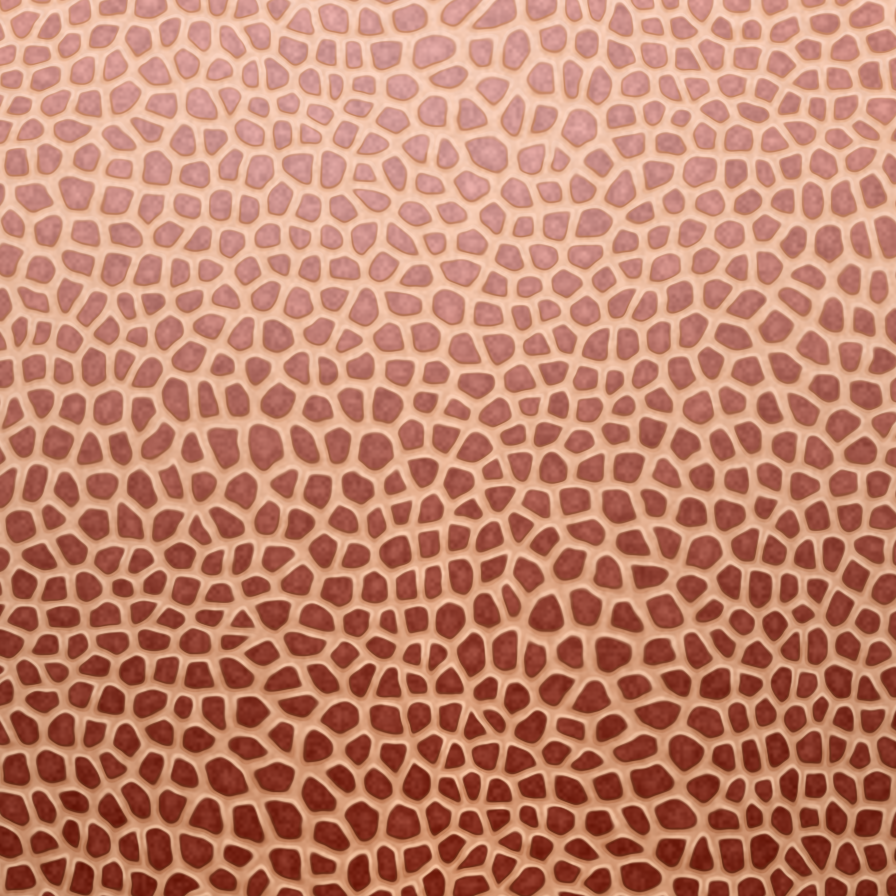
Write a Shadertoy shader that draws this texture.

```glsl
// Pebbled red leather: rounded plateaus between pale ridges, glossy towards the top

const vec2 CELL_COUNT = vec2(26.0, 27.0);
const float JITTER = 0.62;
const float RIDGE_HALF_WIDTH = 0.15;

vec2 hash2(vec2 p) {
    vec3 q = fract(p.xyx * vec3(0.1031, 0.1030, 0.0973));
    q += dot(q, q.yzx + 33.33);
    return fract((q.xx + q.yz) * q.zy);
}

float valueNoise(vec2 p) {
    vec2 cell = floor(p), f = fract(p);
    f = f * f * (3.0 - 2.0 * f);
    float low = mix(hash2(cell).x, hash2(cell + vec2(1, 0)).x, f.x);
    float high = mix(hash2(cell + vec2(0, 1)).x, hash2(cell + vec2(1, 1)).x, f.x);
    return mix(low, high, f.y);
}

// Centre of one pebble on a staggered, jittered grid
vec2 pebbleCentre(vec2 id, float jitter) {
    float stagger = 0.5 * mod(id.y, 2.0) - 0.25;
    return id + 0.5 + vec2(stagger, 0.0) + jitter * (hash2(id) - 0.5);
}

// x: rounded distance to the cell border, yz: offset from the centre, w: random tone
vec4 pebble(vec2 p, float jitter, float roundness) {
    vec2 nearestId = floor(p), offset = vec2(0);
    float nearest = 1e3;
    for (int j = -2; j <= 2; j++)
    for (int i = -2; i <= 2; i++) {
        vec2 id = floor(p) + vec2(i, j);
        vec2 toPoint = p - pebbleCentre(id, jitter);
        float dist = dot(toPoint, toPoint);
        if (dist < nearest) {
            nearest = dist;
            nearestId = id;
            offset = toPoint;
        }
    }
    vec2 centre = p - offset;
    float borderSum = 1e-6;
    for (int j = -2; j <= 2; j++)
    for (int i = -2; i <= 2; i++) {
        if (i == 0 && j == 0) continue;
        vec2 other = pebbleCentre(nearestId + vec2(i, j), jitter);
        float border = dot(0.5 * (centre + other) - p, normalize(other - centre));
        borderSum += exp(-roundness * border);
    }
    return vec4(-log(borderSum) / roundness, offset, hash2(nearestId + 71.0).x);
}

// Soft line of the given width around a distance value
float band(float d, float at, float width) {
    float x = (d - at) / width;
    return exp(-x * x);
}

void mainImage(out vec4 fragColor, in vec2 fragCoord) {
    vec2 uv = fragCoord / iResolution.y;
    float height = clamp(uv.y, 0.0, 1.0);

    // Gentle bending of the rows
    vec2 bend = vec2(valueNoise(uv * 5.0), valueNoise(uv * 5.0 + 19.0)) - 0.5;
    vec2 wobble = vec2(valueNoise(uv * 75.0), valueNoise(uv * 75.0 + 43.0)) - 0.5;
    vec2 p = (uv + 0.05 * bend + 0.003 * wobble) * CELL_COUNT;
    vec4 cell = pebble(p, JITTER, 17.0);
    float d = cell.x;
    vec2 outward = cell.yz / max(length(cell.yz), 0.001);
    float facing = dot(outward, normalize(vec2(0.25, 1.0)));

    // Lighting across the hide
    vec2 fromGloss = (uv - vec2(0.42, 0.88)) * vec2(1.7, 3.2);
    float gloss = exp(-dot(fromGloss, fromGloss));
    float grain = valueNoise(uv * 230.0) - 0.5;
    float mottling = valueNoise(uv * 95.0) - 0.5;

    // Plateau colour
    vec3 plateau = mix(vec3(0.48, 0.14, 0.08), vec3(0.75, 0.46, 0.41), smoothstep(-0.05, 1.0, height));
    plateau = mix(plateau, vec3(0.86, 0.66, 0.66), 0.75 * gloss);
    plateau += (0.09 * grain + 0.07 * mottling + 0.05 * (cell.w - 0.5)) * vec3(1.0, 0.9, 0.85);
    plateau += 0.05 * smoothstep(0.28, 0.48, d);

    // Ridge colour with a lit flank above each pebble
    vec3 tan_ = mix(vec3(0.76, 0.49, 0.34), vec3(0.92, 0.71, 0.58), smoothstep(0.0, 0.8, height));
    vec3 cream = mix(vec3(0.96, 0.76, 0.62), vec3(0.97, 0.82, 0.75), height);
    float flank = smoothstep(0.0, 0.09, d);
    float lit = 0.42 + 0.62 * flank * facing + 0.35 * gloss + 0.3 * mottling;
    vec3 ridge = mix(tan_, cream, clamp(lit, 0.0, 1.0));
    ridge += 0.05 * grain;

    // Join plateau and ridge, then draw the groove between them
    float softness = 0.035 + 0.015 * height;
    float top = smoothstep(-softness, softness, d - RIDGE_HALF_WIDTH);
    vec3 color = mix(ridge, plateau, top);
    vec3 groove = mix(vec3(0.40, 0.15, 0.06), vec3(0.77, 0.51, 0.36), smoothstep(0.0, 0.95, height));
    float depth = band(d, RIDGE_HALF_WIDTH + 0.005, 0.035) * (0.6 - 0.25 * facing);
    color = mix(color, groove, depth);

    // Slight falloff into the lower corners
    float corner = abs(uv.x - 0.5) * (1.0 - height);
    color *= 1.0 - 0.18 * corner;
    fragColor = vec4(clamp(color, 0.0, 1.0), 1.0);
}
```
